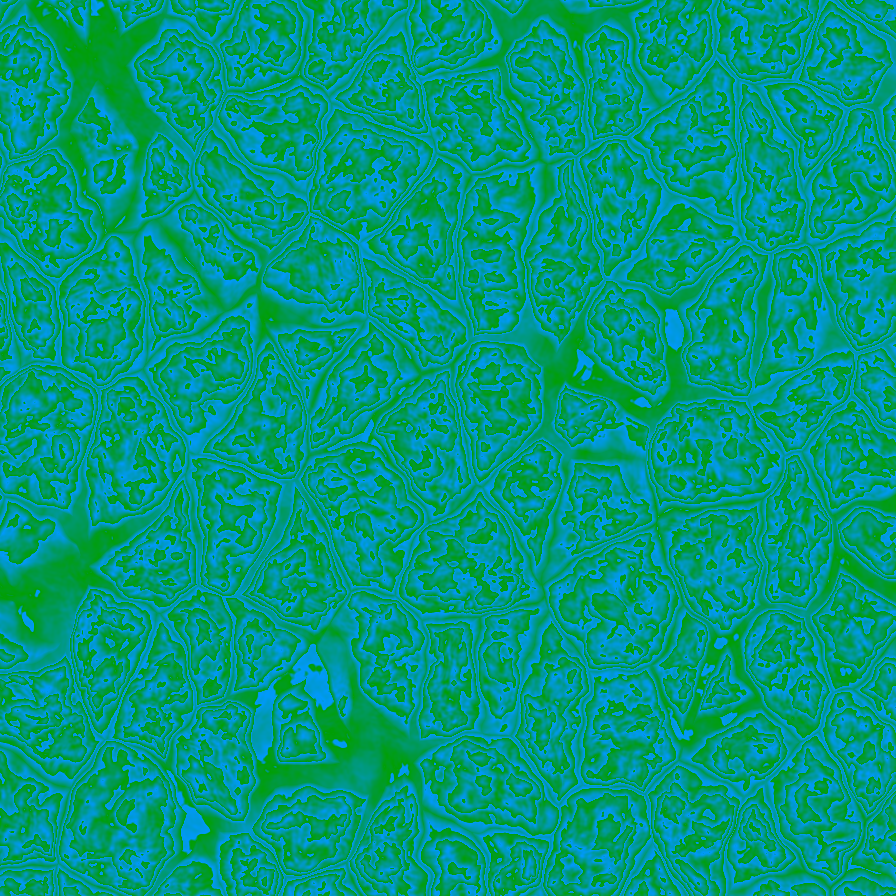
Reproduce this texture procedurally as a three.js fragment shader.

```glsl
// Wrapped height bands on a rough cellular hide: green to blue contours with flat creases.
varying vec2 vUv;

const float GREEN_LEVEL = 0.6;              // constant green channel
const float GREEN_LIFT = 0.02;              // extra green at the low end of a band
const vec2 BLUE_RANGE = vec2(0.02, 0.98);   // blue at the start and end of a band
const vec2 CELL_COUNT = vec2(11.0, 8.5);    // cells across and up
const float CELL_WARP = 0.028;              // bending of the cell walls
const float WALL_BANDS = 2.6;               // bands climbed from crease to cell top
const float LUMP_SCALE = 21.0;              // lumps across the canvas
const float LUMP_BANDS = 2.1;               // bands spanned by the largest lumps
const float GRAIN_SCALE = 190.0;            // fine grain across the canvas
const float GRAIN_BANDS = 0.22;
const float BASE_BANDS = 0.9;               // slow drift of the crease level
const float CREASE_PHASE = 0.36;            // mean crease level within a band
const float CREASE_WIDTH = 0.20;            // widest crease, in cell units
const float VEIN_DEPTH = 0.3;               // darkening of the widest creases
const float EDGE_SOFTNESS = 0.06;           // part of a band used to smooth its jump

vec2 hash2(vec2 p) {
  vec3 q = fract(p.xyx * vec3(0.1031, 0.1030, 0.0973));
  q += dot(q, q.yzx + 33.33);
  return fract((q.xx + q.yz) * q.zy);
}

float cornerSlope(vec2 cell, vec2 offset) {
  return dot(hash2(cell) * 2.0 - 1.0, offset);
}

// Gradient noise, roughly -0.7 to 0.7
float noise(vec2 p) {
  vec2 i = floor(p);
  vec2 f = p - i;
  vec2 u = f * f * f * (f * (f * 6.0 - 15.0) + 10.0);
  vec2 e = vec2(1.0, 0.0);
  float low = mix(cornerSlope(i, f), cornerSlope(i + e.xy, f - e.xy), u.x);
  float high = mix(cornerSlope(i + e.yx, f - e.yx), cornerSlope(i + e.xx, f - e.xx), u.x);
  return mix(low, high, u.y);
}

// Rotated octaves give lumps ringed by smaller lumps
float lumps(vec2 p) {
  mat2 turn = mat2(0.8, 0.6, -0.6, 0.8);
  float sum = 0.0;
  float amplitude = 1.0;
  for (int k = 0; k < 4; k++) {
    sum += amplitude * noise(p);
    p = turn * p * 1.93 + 17.3;
    amplitude *= 0.66;
  }
  return sum;
}

// Gap between the two nearest cell centres: zero on a wall
float wallDistance(vec2 p) {
  vec2 i = floor(p);
  vec2 f = p - i;
  float nearest = 8.0;
  float second = 8.0;
  for (int y = -1; y <= 1; y++) {
    for (int x = -1; x <= 1; x++) {
      vec2 g = vec2(float(x), float(y));
      float d = length(g + hash2(i + g + 41.0) - f);
      second = min(second, max(nearest, d));
      nearest = min(nearest, d);
    }
  }
  return second - nearest;
}

// Surface height, counted in colour bands
float height(vec2 p) {
  vec2 bend = vec2(noise(p * 9.0 + 3.0), noise(p * 9.0 + 57.0));
  bend += 0.35 * vec2(noise(p * 34.0 + 11.0), noise(p * 34.0 + 83.0));
  vec2 q = p + CELL_WARP * bend;

  float openness = smoothstep(0.02, 0.42, noise(p * 4.3 + 29.0));
  float inside = max(wallDistance(q * CELL_COUNT) - CREASE_WIDTH * openness, 0.0);
  float dome = 1.0 - exp(-inside * 4.0);
  float relief = mix(0.22, 1.0, smoothstep(0.0, 0.22, inside));

  float base = CREASE_PHASE + BASE_BANDS * noise(p * 6.0 + 71.0) - VEIN_DEPTH * openness;
  float grain = GRAIN_BANDS * noise(p * GRAIN_SCALE);
  return base + WALL_BANDS * dome
       + relief * (LUMP_BANDS * lumps(q * LUMP_SCALE) + grain);
}

// Sawtooth with a short smooth return
float softSaw(float h) {
  float f = fract(h);
  float rise = f / (1.0 - EDGE_SOFTNESS);
  float fall = 1.0 - smoothstep(1.0 - EDGE_SOFTNESS, 1.0, f);
  return min(rise, fall);
}

void main() {
  float band = softSaw(height(vUv));
  float green = GREEN_LEVEL + GREEN_LIFT * (1.0 - smoothstep(0.0, 0.25, band));
  gl_FragColor = vec4(0.0, green, mix(BLUE_RANGE.x, BLUE_RANGE.y, band), 1.0);
}
```
